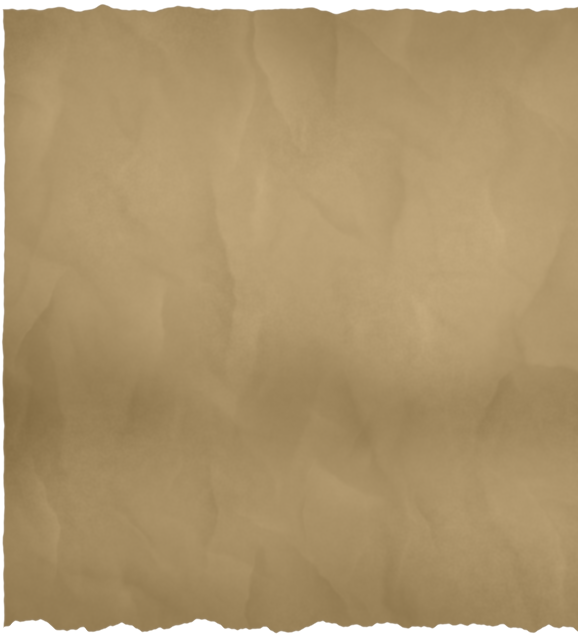
Give the GLSL for this texture, as a Shadertoy shader.

```glsl
// Crumpled brown parchment with torn top, bottom and left borders on white.
// Broad light and shade are summed with three scales of scattered one-sided
// folds and fine gradient-noise mottling, then mapped to a tan colour ramp.

const vec3 SHADE_TAN = vec3(0.50, 0.41, 0.255);
const vec3 LIGHT_TAN = vec3(0.78, 0.68, 0.51);
const vec3 RIM_GREY = vec3(0.60, 0.53, 0.43);
const vec3 BACKDROP = vec3(1.0);

const float BASE_TONE = 0.53;
const float GLOW = 0.34;          // broad light above the centre
const float BAND_SHADE = 0.20;    // dark band across the lower half
const float FOLD_CONTRAST = 0.27;
const float FOLD_LEAN = 2.0;      // mean crease angle, radians
const float FOLD_SPREAD = 1.9;
const float GRAIN = 0.075;
const float TEAR_DEPTH = 0.019;
const float TOP_MARGIN = 0.014;
const float BOTTOM_MARGIN = 0.023;
const float LEFT_MARGIN = 0.006;

vec4 hash4(vec2 p) {
    vec4 q = fract(p.xyxy * vec4(0.1031, 0.1030, 0.0973, 0.1099));
    q += dot(q, q.wzxy + 33.33);
    return fract((q.xxyz + q.yzzw) * q.zywx);
}

float cornerSlope(vec2 cell, vec2 offset) {
    float angle = 6.28318 * hash4(cell + 57.0).x;
    return dot(vec2(cos(angle), sin(angle)), offset);
}

float gradientNoise(vec2 p) {
    vec2 i = floor(p), f = fract(p);
    vec2 u = f * f * f * (f * (f * 6.0 - 15.0) + 10.0);
    vec2 e = vec2(1.0, 0.0);
    return mix(mix(cornerSlope(i, f), cornerSlope(i + e, f - e), u.x),
               mix(cornerSlope(i + e.yx, f - e.yx), cornerSlope(i + 1.0, f - 1.0), u.x), u.y);
}

float fbm(vec2 p) {
    float sum = 0.0, amplitude = 1.0;
    for (int octave = 0; octave < 4; octave++) {
        sum += amplitude * gradientNoise(p);
        p = mat2(1.6, 1.2, -1.2, 1.6) * p + 7.3;
        amplitude *= 0.5;
    }
    return sum;
}

// One crease per cell: a crisp step on one side, fading out on the other.
float folds(vec2 p, float size, float seed) {
    vec2 home = floor(p / size);
    float sum = 0.0;
    for (int y = -1; y <= 1; y++)
    for (int x = -1; x <= 1; x++) {
        vec2 cell = home + vec2(x, y);
        vec4 place = hash4(cell + seed);
        vec4 form = hash4(cell + seed + 113.0);
        float angle = FOLD_LEAN + (place.z - 0.5) * FOLD_SPREAD;
        vec2 along = vec2(cos(angle), sin(angle));
        vec2 offset = p / size - cell - mix(vec2(0.25), vec2(0.75), place.xy);
        vec2 q = vec2(dot(offset, along), dot(offset, vec2(-along.y, along.x)));
        if (form.z < 0.5) q.y = -q.y;
        q.y += (form.x - 0.5) * 0.5 * q.x * q.x;

        float reach = mix(0.5, 1.0, place.w);
        float taper = smoothstep(reach, 0.1 * reach, abs(q.x));
        float width = mix(0.14, 0.5, form.y) * (0.35 + 0.65 * taper);
        float crisp = mix(0.003, 0.014, form.x) / size;
        float flank = smoothstep(-crisp, crisp, q.y) * pow(clamp(1.0 - q.y / width, 0.0, 1.0), 1.3);
        float ridge = exp(-pow(q.y * size / 0.004, 2.0));
        float lit = form.w < 0.52 ? 1.0 : -1.0;
        sum += taper * (lit * flank * mix(0.35, 1.0, fract(form.w * 7.0)) + 0.12 * ridge);
    }
    return sum;
}

float spot(vec2 p, vec2 centre, vec2 radius) {
    vec2 d = (p - centre) / radius;
    return exp(-dot(d, d));
}

// Broad illumination across the sheet.
float broadTone(vec2 uv, vec2 p) {
    float drift = fbm(p * 3.0 + 4.0);
    float tone = BASE_TONE + 0.13 * drift;
    tone += GLOW * spot(uv, vec2(0.62, 0.65), vec2(0.62, 0.24));
    tone += 0.16 * spot(uv, vec2(0.92, 0.20), vec2(0.28, 0.12));
    tone -= BAND_SHADE * exp(-pow((uv.y - 0.36 + 0.05 * drift) / 0.075, 2.0));
    tone -= 0.22 * spot(uv, vec2(0.0, 0.34), vec2(0.12, 0.13));
    tone -= 0.15 * exp(-uv.x / 0.08);
    tone -= 0.20 * smoothstep(0.20, 0.0, uv.y);
    return tone - 0.14 * smoothstep(0.86, 1.0, uv.y);
}

// Signed distance inside the torn sheet; the right side runs off the canvas.
float sheet(vec2 p) {
    float tearTop = TOP_MARGIN + TEAR_DEPTH * 0.7 * fbm(vec2(p.x * 13.0, 2.5));
    float tearBottom = BOTTOM_MARGIN + TEAR_DEPTH * fbm(vec2(p.x * 17.0, 9.4));
    float tearLeft = LEFT_MARGIN + 0.004 * fbm(vec2(5.6, p.y * 14.0));
    return min(min(1.0 - p.y - tearTop, p.y - tearBottom), p.x - tearLeft);
}

void mainImage(out vec4 fragColor, in vec2 fragCoord) {
    vec2 uv = fragCoord / iResolution.xy;
    vec2 p = fragCoord / iResolution.y;
    float pixel = 1.0 / iResolution.y;

    // Creases, bent by a gentle warp
    vec2 bent = p + 0.022 * vec2(fbm(p * 8.0), fbm(p * 8.0 + 31.0));
    float crease = folds(bent, 0.25, 11.0) * 0.65 + folds(bent, 0.145, 47.0) * 0.55
                 + folds(bent, 0.075, 83.0) * 0.28;

    // Mottled grain, stronger in worn patches
    float wear = 0.6 + 0.7 * smoothstep(-0.2, 0.4, gradientNoise(p * 5.0 + 17.0));
    float grain = GRAIN * wear * (fbm(p * 60.0) * 0.6 + gradientNoise(p * 190.0) * 0.5);

    float tone = broadTone(uv, p) + FOLD_CONTRAST * crease + grain;
    vec3 paper = mix(SHADE_TAN, LIGHT_TAN, clamp(tone, -0.1, 1.02));

    // Torn border with a thin greyish rim
    float inside = sheet(p);
    paper = mix(paper, RIM_GREY, 0.5 * smoothstep(0.004, 0.0, inside));
    fragColor = vec4(mix(BACKDROP, paper, smoothstep(-pixel, pixel, inside)), 1.0);
}
```
